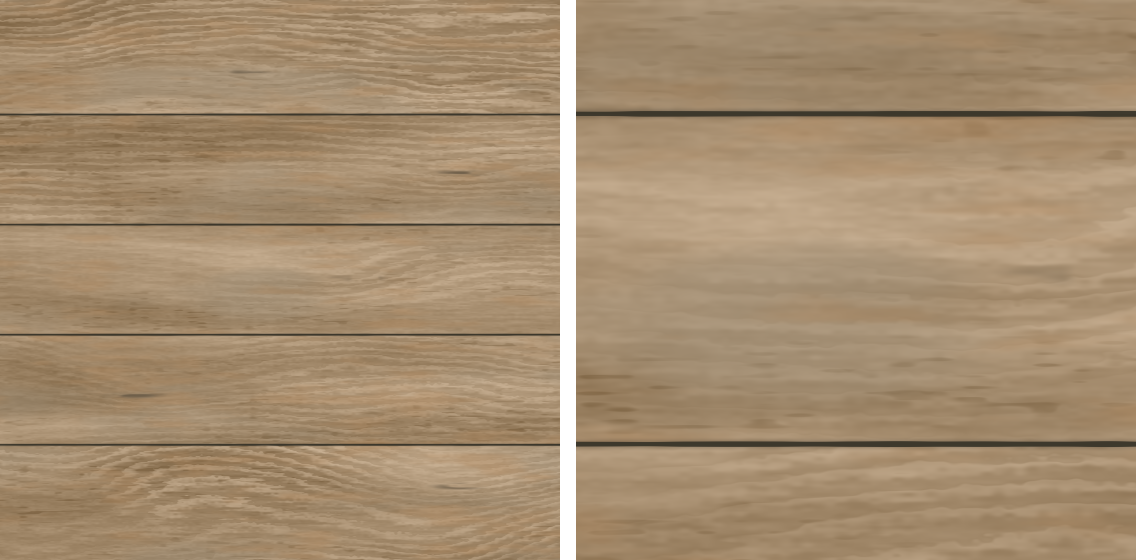
Left: the whole. Right: its middle third, enlarged.
Write a WebGL 2 fragment shader that draws this texture.

```glsl
#version 300 es
precision highp float;

uniform vec2 u_resolution;
out vec4 fragColor;

// Plank layout, in canvas heights
const float LAST_PLANK = 4.0;
const float FIRST_SEAM = 0.2057;
const float PLANK_PITCH = 0.1966;
const float SEAM_HALF_WIDTH = 0.0015;

// Grain figure of each plank, from the bottom up
const float SWING[5] = float[5](0.20, 0.11, 0.13, 0.035, 0.17);
const float RING_CONTRAST[5] = float[5](0.42, 0.24, 0.20, 0.26, 0.40);
const float RINGS_PER_UNIT = 58.0;
const float RING_ROUGHNESS = 0.40;
const vec2 FIGURE_SCALE = vec2(2.6, 5.5);

// Tonal weights
const float BLOTCH_WEIGHT = 1.00;
const float BAND_WEIGHT = 0.42;
const float FIBRE_WEIGHT = 0.42;
const float PORE_WEIGHT = 0.30;

// Colours
const vec3 WOOD_DARK = vec3(0.54, 0.44, 0.315);
const vec3 WOOD_LIGHT = vec3(0.755, 0.66, 0.545);
const vec3 WOOD_GREY = vec3(0.61, 0.555, 0.47);
const vec3 WOOD_ORANGE = vec3(0.69, 0.53, 0.365);
const vec3 KNOT_COLOUR = vec3(0.37, 0.32, 0.25);
const vec3 SEAM_COLOUR = vec3(0.22, 0.205, 0.16);

float hash(vec2 p) {
    return fract(sin(dot(p, vec2(127.1, 311.7))) * 43758.5453);
}

float noise(vec2 p) {
    vec2 cell = floor(p);
    vec2 f = fract(p);
    f = f * f * (3.0 - 2.0 * f);
    float low = mix(hash(cell), hash(cell + vec2(1.0, 0.0)), f.x);
    float high = mix(hash(cell + vec2(0.0, 1.0)), hash(cell + 1.0), f.x);
    return mix(low, high, f.y);
}

float fbm(vec2 p) {
    float sum = 0.0;
    float weight = 0.5;
    for (int i = 0; i < 4; i++) {
        sum += weight * noise(p);
        p = p * 2.03 + 11.7;
        weight *= 0.5;
    }
    return sum / 0.9375;
}

// Height in the log: contours of this value are the growth rings
float figureHeight(vec2 p, vec2 seed, float swing) {
    vec2 q = p * FIGURE_SCALE + seed;
    float bend = 0.8 * noise(q) + 0.2 * noise(q * 2.3 + 5.0);
    return p.y + swing * (bend - 0.5);
}

void main() {
    vec2 uv = gl_FragCoord.xy / u_resolution;
    float pixel = 1.0 / u_resolution.y;

    // Plank index and distance to the nearest seam
    float seamCoord = (uv.y - FIRST_SEAM) / PLANK_PITCH;
    float plank = clamp(floor(seamCoord) + 1.0, 0.0, LAST_PLANK);
    float nearest = clamp(floor(seamCoord + 0.5), 0.0, LAST_PLANK - 1.0);
    float seamDistance = abs(seamCoord - nearest) * PLANK_PITCH;
    int index = int(plank);
    vec2 seed = vec2(plank * 17.3 + 4.0, plank * 9.1 + 2.0);

    // One stretched knot per plank
    vec2 knotCentre = vec2(mix(0.2, 0.85, hash(seed)),
        FIRST_SEAM + (plank - mix(0.25, 0.75, hash(seed + 3.0))) * PLANK_PITCH);
    vec2 toKnot = uv - knotCentre;
    float knotBend = exp(-dot(toKnot * vec2(9.0, 28.0), toKnot * vec2(9.0, 28.0)));

    // Fine fibres and pores along the plank
    float fibre = noise(uv * vec2(22.0, 260.0) + seed);
    float fineFibre = noise(uv * vec2(75.0, 400.0) + seed);
    float grit = noise(uv * vec2(150.0, 330.0) + seed);
    float poreZone = smoothstep(0.35, 0.7, fbm(uv * vec2(4.0, 20.0) + seed + 31.0));
    float pores = smoothstep(0.66, 0.9, noise(uv * vec2(48.0, 300.0) + seed + 7.0));

    // Growth rings with ragged edges, strong in some places and faint in others
    float height = figureHeight(uv, seed, SWING[index]) + 0.022 * knotBend;
    float phase = height * RINGS_PER_UNIT
        + RING_ROUGHNESS * (fibre + 0.6 * grit - 0.8)
        + 1.2 * noise(uv * vec2(6.0, 22.0) + seed);
    float ring = fract(phase);
    float ridge = smoothstep(0.30, 0.78, ring) * (1.0 - smoothstep(0.84, 1.0, ring));
    float ringFade = mix(0.35, 1.3, smoothstep(0.3, 0.7, fbm(uv * vec2(2.5, 9.0) + seed + 50.0)));
    float band = noise(vec2(height * RINGS_PER_UNIT * 0.38, plank * 5.0 + uv.x * 1.5));
    float blotch = fbm(uv * vec2(2.4, 13.0) + seed + 20.0);

    // Combined tone
    float tone = 0.51
        + BLOTCH_WEIGHT * (blotch - 0.5)
        + BAND_WEIGHT * (band - 0.5)
        + RING_CONTRAST[index] * ringFade * (ridge - 0.40)
        + FIBRE_WEIGHT * (0.45 * fibre + 0.35 * fineFibre + 0.20 * grit - 0.5)
        - PORE_WEIGHT * pores * poreZone
        + 0.10 * (1.0 - smoothstep(0.0, 0.022, seamDistance));
    vec3 colour = mix(WOOD_DARK, WOOD_LIGHT, clamp(tone, -0.15, 1.1));

    // Weathered grey and warm orange patches
    float greyPatch = smoothstep(0.52, 0.76, fbm(uv * vec2(3.0, 10.0) + seed + 70.0));
    float warmPatch = smoothstep(0.5, 0.8, fbm(uv * vec2(9.0, 45.0) + seed + 90.0));
    colour = mix(colour, WOOD_GREY, 0.40 * greyPatch);
    colour = mix(colour, WOOD_ORANGE, 0.38 * warmPatch);

    // Dark broken streaks at the knot
    float streak = 1.0 - smoothstep(0.015, 0.065, length(toKnot * vec2(1.0, 8.0)));
    float broken = smoothstep(0.42, 0.72, noise(uv * vec2(28.0, 150.0) + seed + 13.0));
    colour = mix(colour, KNOT_COLOUR, 0.7 * streak * broken);

    // Seams with a soft shaded edge
    float shade = 1.0 - smoothstep(0.0, 3.0 * SEAM_HALF_WIDTH, seamDistance);
    float halfWidth = SEAM_HALF_WIDTH + 0.0005 * (noise(vec2(uv.x * 40.0, nearest * 7.0)) - 0.5);
    float seam = 1.0 - smoothstep(halfWidth - 0.6 * pixel, halfWidth + 0.6 * pixel, seamDistance);
    colour *= 1.0 - 0.22 * shade;
    colour = mix(colour, SEAM_COLOUR, 0.94 * seam);

    fragColor = vec4(colour, 1.0);
}
```
